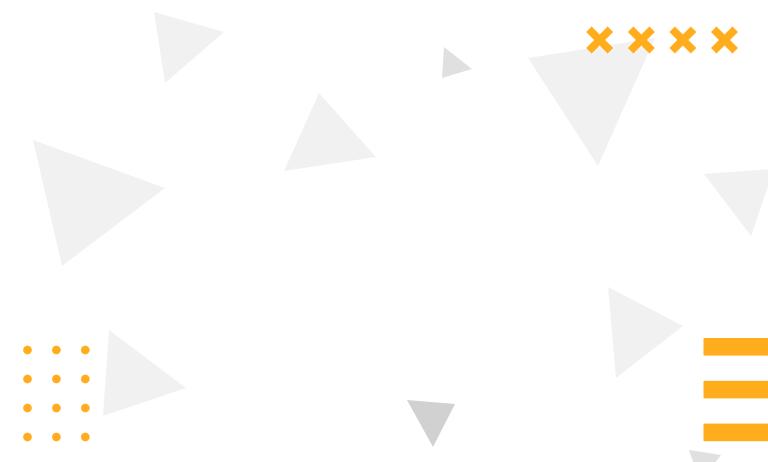
Write a Shadertoy shader that draws this background.

```glsl
// Scattered pale grey triangles on white, with amber accents in three corners:
// a row of crosses, a grid of dots and a stack of bars. Every shape is a signed
// distance, blended over the white ground with a soft edge one pixel wide.

const float CANVAS_WIDTH = 7.68;
const vec3 WHITE = vec3(1.0);
const vec3 AMBER = vec3(1.0, 0.68, 0.11);
const vec3 PALE = vec3(0.945);
const vec3 SILVER = vec3(0.88);
const vec3 GREY = vec3(0.82);

// Signed distance to the line a-b, negative on the inner side
float edgeDistance(vec2 p, vec2 a, vec2 b) {
    vec2 along = normalize(b - a);
    return dot(p - a, vec2(along.y, -along.x));
}

// Corners run clockwise as seen with y pointing down
float triangle(vec2 p, vec2 a, vec2 b, vec2 c) {
    return max(edgeDistance(p, a, b),
               max(edgeDistance(p, b, c), edgeDistance(p, c, a)));
}

float box(vec2 p, vec2 halfSize) {
    vec2 d = abs(p) - halfSize;
    return length(max(d, 0.0)) + min(max(d.x, d.y), 0.0);
}

float diagonalCross(vec2 p, float halfLength, float halfWidth) {
    vec2 q = vec2(p.x + p.y, p.y - p.x) * sqrt(0.5);
    return min(box(q, vec2(halfLength, halfWidth)),
               box(q, vec2(halfWidth, halfLength)));
}

// Offset from the nearest cell centre of a finite grid
vec2 repeatGrid(vec2 p, vec2 first, vec2 spacing, vec2 count) {
    vec2 cell = clamp(round((p - first) / spacing), vec2(0.0), count - 1.0);
    return p - first - cell * spacing;
}

vec3 paint(vec3 base, vec3 ink, float dist, float pixel) {
    return mix(base, ink, clamp(0.5 - dist / pixel, 0.0, 1.0));
}

void mainImage(out vec4 fragColor, in vec2 fragCoord) {
    // Canvas units, measured from the top left with y pointing down
    float pixel = CANVAS_WIDTH / iResolution.x;
    vec2 p = vec2(fragCoord.x, iResolution.y - fragCoord.y) * pixel;

    // Large pale triangles
    float pale = triangle(p, vec2(1.54, 0.12), vec2(2.24, 0.32), vec2(1.65, 0.83));
    pale = min(pale, triangle(p, vec2(0.33, 1.40), vec2(1.65, 1.88), vec2(0.62, 2.66)));
    pale = min(pale, triangle(p, vec2(3.19, 0.93), vec2(3.76, 1.57), vec2(2.84, 1.71)));
    pale = min(pale, triangle(p, vec2(5.28, 0.58), vec2(6.55, 0.38), vec2(5.98, 1.66)));
    pale = min(pale, triangle(p, vec2(7.04, 1.74), vec2(7.74, 1.69), vec2(7.51, 2.36)));
    pale = min(pale, triangle(p, vec2(6.08, 2.87), vec2(6.83, 3.26), vec2(6.16, 3.78)));
    pale = min(pale, triangle(p, vec2(1.09, 3.30), vec2(1.86, 3.88), vec2(1.03, 4.16)));

    // Small darker triangles
    float silver = triangle(p, vec2(4.44, 0.47), vec2(4.72, 0.69), vec2(4.42, 0.78));
    silver = min(silver, triangle(p, vec2(6.89, 4.50), vec2(7.21, 4.55), vec2(7.00, 4.82)));
    float grey = triangle(p, vec2(4.07, 4.00), vec2(4.55, 4.04), vec2(4.33, 4.47));

    // Amber accents
    vec2 crossCell = repeatGrid(p, vec2(5.997, 0.40), vec2(0.416, 1.0), vec2(4.0, 1.0));
    vec2 dotCell = repeatGrid(p, vec2(0.275, 3.50), vec2(0.289, 0.29), vec2(3.0, 4.0));
    vec2 barCell = repeatGrid(p, vec2(7.535, 3.468), vec2(1.0, 0.428), vec2(1.0, 3.0));
    float amber = diagonalCross(crossCell, 0.152, 0.039);
    amber = min(amber, length(dotCell) - 0.043);
    amber = min(amber, box(barCell, vec2(0.49, 0.078)) - 0.01);

    vec3 color = paint(WHITE, PALE, pale, pixel);
    color = paint(color, SILVER, silver, pixel);
    color = paint(color, GREY, grey, pixel);
    color = paint(color, AMBER, amber, pixel);
    fragColor = vec4(color, 1.0);
}
```
